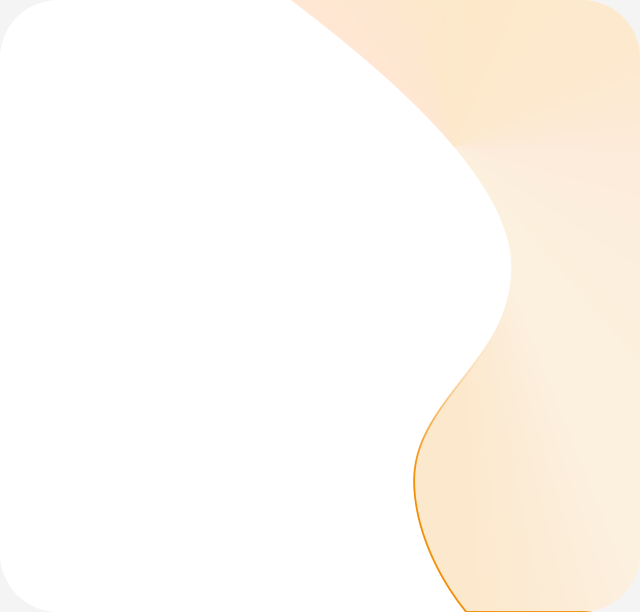
Give the GLSL for this background, as a Shadertoy shader.

```glsl
// A white rounded card with a warm wave filling its right side.
// The wave edge is a chain of cubic Beziers solved for x at each height;
// its tint is an angular gradient, and an orange rim fades in downward.

#define CORNER_RADIUS 0.091
#define RIM_WIDTH 0.0029
#define RIM_FADE vec2(0.50, 0.77)
#define RAY_CENTER vec2(0.710, 0.229)
#define RIM_COLOR vec3(0.949, 0.565, 0.039)
#define CARD_COLOR vec3(1.0)
#define OUTER_COLOR vec3(0.957)

const int STOP_COUNT = 10;

// Angular stops in degrees, clockwise from the right
const float stopAngle[STOP_COUNT] = float[](
    -135.0, -120.0, -95.0, -30.0, -10.0, 5.0, 20.0, 45.0, 67.0, 88.0);
const vec3 stopTint[STOP_COUNT] = vec3[](
    vec3(1.000, 0.906, 0.827), vec3(0.996, 0.906, 0.820),
    vec3(0.990, 0.910, 0.790), vec3(0.992, 0.914, 0.808),
    vec3(0.992, 0.918, 0.835), vec3(0.994, 0.922, 0.863),
    vec3(0.990, 0.930, 0.865), vec3(0.988, 0.940, 0.867),
    vec3(0.988, 0.941, 0.875), vec3(0.988, 0.910, 0.804));

// Wave edge: three joined cubics, measured in card widths from the top left
const vec2 wave[10] = vec2[](
    vec2(0.4544, 0.0), vec2(0.5846, 0.099), vec2(0.7988, 0.2734),
    vec2(0.7988, 0.4167), vec2(0.7988, 0.5638), vec2(0.6471, 0.625),
    vec2(0.6471, 0.7513), vec2(0.6471, 0.8203), vec2(0.681, 0.8984),
    vec2(0.7292, 0.957));

vec2 bezier(vec2 a, vec2 b, vec2 c, vec2 d, float t) {
    float s = 1.0 - t;
    return s*s*s*a + 3.0*s*s*t*b + 3.0*s*t*t*c + t*t*t*d;
}

vec2 bezierTangent(vec2 a, vec2 b, vec2 c, vec2 d, float t) {
    float s = 1.0 - t;
    return s*s*(b - a) + 2.0*s*t*(c - b) + t*t*(d - c);
}

// Approximate signed distance to the wave edge, positive on its right
float waveDistance(vec2 p) {
    int k = p.y < wave[3].y ? 0 : (p.y < wave[6].y ? 3 : 6);
    vec2 a = wave[k], b = wave[k + 1], c = wave[k + 2], d = wave[k + 3];
    float low = 0.0, high = 1.0;
    for (int i = 0; i < 16; i++) {
        float middle = 0.5*(low + high);
        if (bezier(a, b, c, d, middle).y < p.y) low = middle;
        else high = middle;
    }
    float t = 0.5*(low + high);
    vec2 tangent = normalize(bezierTangent(a, b, c, d, t));
    return (p.x - bezier(a, b, c, d, t).x)*tangent.y;
}

float roundedBox(vec2 p, vec2 halfSize, float radius) {
    vec2 q = abs(p) - halfSize + radius;
    return length(max(q, 0.0)) + min(max(q.x, q.y), 0.0) - radius;
}

vec3 rayTint(vec2 p) {
    vec2 v = p - RAY_CENTER;
    float angle = degrees(atan(v.y, v.x));
    vec3 tint = stopTint[0];
    for (int i = 1; i < STOP_COUNT; i++) {
        float blend = (angle - stopAngle[i - 1])/(stopAngle[i] - stopAngle[i - 1]);
        tint = mix(tint, stopTint[i], clamp(blend, 0.0, 1.0));
    }
    return tint;
}

// Antialiased coverage, one pixel wide, of the region with positive distance
float coverage(float signedDistance) {
    return clamp(signedDistance*iResolution.x + 0.5, 0.0, 1.0);
}

void mainImage(out vec4 fragColor, in vec2 fragCoord) {
    vec2 size = vec2(1.0, iResolution.y/iResolution.x);
    vec2 p = fragCoord/iResolution.x;
    p.y = size.y - p.y;

    // Tinted wave over the card
    float edge = waveDistance(p);
    vec3 color = mix(CARD_COLOR, rayTint(p), coverage(edge));

    // Rim along the curve and the bottom of the wave
    float border = min(abs(edge), edge > 0.0 ? size.y - p.y : 1.0);
    float rim = coverage(0.5*RIM_WIDTH - border);
    color = mix(color, RIM_COLOR, rim*smoothstep(RIM_FADE.x, RIM_FADE.y, p.y));

    // Rounded card corners
    float card = roundedBox(p - 0.5*size, 0.5*size, CORNER_RADIUS);
    fragColor = vec4(mix(OUTER_COLOR, color, coverage(-card)), 1.0);
}
```
